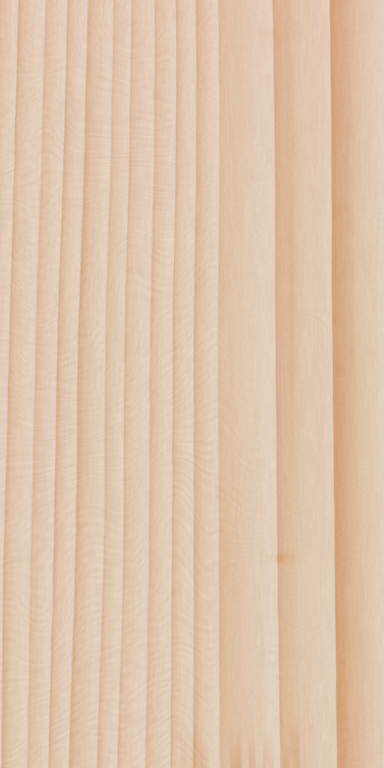
This texture is drawn by a Shadertoy shader. Its source:

```glsl
#define PALE vec3(0.888, 0.812, 0.735)
#define HONEY vec3(0.868, 0.755, 0.648)
#define TAN vec3(0.835, 0.660, 0.515)
#define NARROW_RING 0.0602
#define WIDE_RING 0.149
#define WIDE_START 0.568
#define EDGE_WIDTH 0.006
#define RIPPLE 0.020
#define FIBRE 0.022

float hash(vec2 p) {
    vec3 q = fract(vec3(p.xyx) * 0.1031);
    q += dot(q, q.yzx + 33.33);
    return fract((q.x + q.y) * q.z);
}

float noise(vec2 p) {
    vec2 i = floor(p), f = fract(p);
    f = f * f * (3.0 - 2.0 * f);
    return mix(mix(hash(i), hash(i + vec2(1, 0)), f.x),
               mix(hash(i + vec2(0, 1)), hash(i + vec2(1, 1)), f.x), f.y);
}

float fbm(vec2 p) {
    float sum = 0.0, gain = 0.5;
    for (int i = 0; i < 4; i++) {
        sum += gain * noise(p);
        p = p * 2.03 + 17.3;
        gain *= 0.5;
    }
    return sum / 0.9375;
}

// Bends the straight grain: leaning on the left, slightly reversed on the right
float grainX(vec2 p) {
    float lean = mix(0.05, -0.018, smoothstep(0.1, 0.75, p.x));
    float wave = 0.008 * (noise(vec2(p.x * 4.0, p.y * 1.8)) - 0.5)
               + 0.0015 * (noise(vec2(p.x * 20.0, p.y * 12.0)) - 0.5);
    return p.x - lean * (p.y * 0.5 - 0.5) + wave;
}

// Each ring starts with a sharp dark edge and fades to pale on its right
float ringTone(float x) {
    float wide = step(WIDE_START, x);
    float size = mix(NARROW_RING, WIDE_RING, wide);
    float jitter = 0.006 * sin(x * 41.0) * (1.0 - smoothstep(0.45, WIDE_START, x));
    float r = (x + jitter - WIDE_START) / size + 9.0;
    float f = fract(r), id = floor(r);
    float depth = mix(0.68, 0.98, hash(vec2(id + 20.0, 3.0)));
    depth = mix(depth, 0.62 + 0.28 * max(id - 9.0, 0.0), wide);
    float fade = pow(1.0 - f, mix(1.8, 1.25, wide));
    float lateWood = 0.25 * exp(-f * size / 0.006);
    float edge = max(EDGE_WIDTH, 1.5 / iResolution.x) / size;
    return (fade * depth + lateWood) * smoothstep(0.0, edge, f);
}

// Short slanted strokes, lit from one side
float ripples(vec2 p) {
    float angle = 0.45 + 0.5 * (noise(p * vec2(9.0, 3.0)) - 0.5);
    vec2 along = vec2(cos(angle), sin(angle));
    vec2 q = vec2(dot(p, along), dot(p, vec2(-along.y, along.x)));
    q *= vec2(50.0, 145.0);
    return noise(q) - noise(q + vec2(0.2, 0.7));
}

// Small dark fleck with a faint tail across the grain
float knot(vec2 p, vec2 centre) {
    vec2 d = p - centre;
    return exp(-dot(d, d) / 0.00012)
         + 0.5 * exp(-dot(d * vec2(0.3, 1.0), d * vec2(0.3, 1.0)) / 0.00025);
}

void mainImage(out vec4 fragColor, in vec2 fragCoord) {
    vec2 p = fragCoord / iResolution.x;
    float x = grainX(p);

    // Ring tone with soft bands running along the grain
    float tone = ringTone(x);
    float wideArea = smoothstep(0.5, 0.65, x);
    tone += mix(0.16, 0.34, wideArea) * (fbm(vec2(x * 34.0, p.y * 0.7)) - 0.5);
    tone += 0.12 * (fbm(p * vec2(5.0, 2.0) + 8.0) - 0.5);

    // Knots and stains at the lower end
    tone += 0.35 * knot(p, vec2(0.725, 0.547)) + 0.2 * knot(p, vec2(0.692, 1.91));
    float stain = smoothstep(0.45, 0.75, noise(vec2(x * 60.0, p.y * 5.0)));
    tone += 0.4 * stain * smoothstep(0.16, 0.0, p.y) * smoothstep(0.4, 0.5, x);
    tone = clamp(tone, 0.0, 1.15);

    vec3 color = mix(PALE, HONEY, min(tone * 2.0, 1.0));
    color = mix(color, TAN, max(tone * 2.0 - 1.0, 0.0));

    // Fine surface relief and fibres
    float relief = RIPPLE * mix(1.3, 0.65, wideArea) * ripples(p);
    float fibre = FIBRE * (noise(vec2(x * 190.0, p.y * 24.0)) - 0.5);
    float speck = 0.012 * (noise(p * vec2(230.0, 150.0)) - 0.5);
    color += (relief + fibre + speck) * vec3(0.75, 1.0, 1.15);

    // Rosy tint toward the top
    color += vec3(0.008, -0.004, 0.004) * smoothstep(1.2, 2.0, p.y);
    fragColor = vec4(color, 1.0);
}
```
